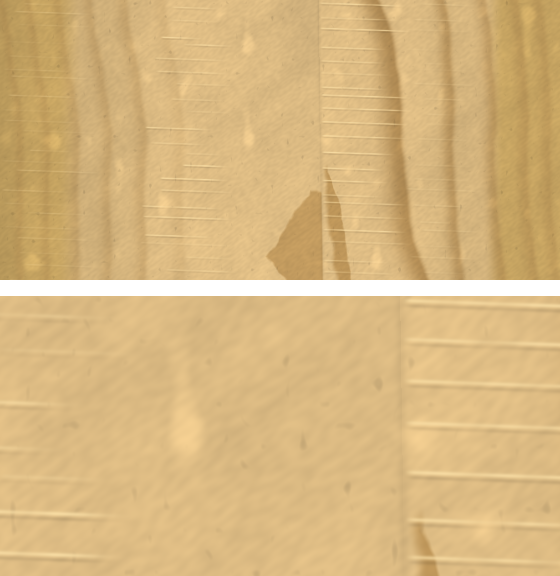
Top, the full canvas; bottom, a detail of the centre.
Reproduce this texture procedurally as a Shadertoy shader.

```glsl
#define PALE vec3(0.875, 0.742, 0.520)
#define GREYED vec3(0.805, 0.682, 0.470)
#define OLIVE vec3(0.770, 0.635, 0.365)
#define RING_BROWN vec3(0.655, 0.505, 0.290)
#define PATCH_BROWN vec3(0.735, 0.575, 0.335)
#define SCRATCH_LIGHT vec3(0.980, 0.875, 0.650)
#define SCRATCH_ROWS 21.0
#define SCRATCH_SLOPE 0.035
#define GRAIN 0.050
#define MOTTLE 0.060

float hash(vec2 p) {
    return fract(sin(dot(p, vec2(127.1, 311.7))) * 43758.5);
}

vec2 gradientAt(vec2 cell) {
    float angle = 6.2832 * hash(cell);
    return vec2(cos(angle), sin(angle));
}

float noise(vec2 p) {
    vec2 i = floor(p), f = p - i;
    vec2 u = f * f * f * (f * (f * 6.0 - 15.0) + 10.0);
    vec2 e = vec2(1, 0);
    float a = dot(gradientAt(i), f);
    float b = dot(gradientAt(i + e.xy), f - e.xy);
    float c = dot(gradientAt(i + e.yx), f - e.yx);
    float d = dot(gradientAt(i + e.xx), f - e.xx);
    return mix(mix(a, b, u.x), mix(c, d, u.x), u.y);
}

float fbm(vec2 p) {
    float sum = 0.0, amp = 0.6;
    for (int k = 0; k < 4; k++) {
        sum += amp * noise(p);
        p = mat2(1.6, 1.2, -1.2, 1.6) * p + 7.3;
        amp *= 0.5;
    }
    return sum;
}

// Ring with separate softness on its left and right flank
float ring(float d, float left, float right) {
    float w = d < 0.0 ? left : right;
    return exp(-d * d / (w * w));
}

float rings(vec2 p) {
    float wobble = 0.012 * noise(p * vec2(2.0, 5.0)) + 0.004 * noise(p * 18.0);
    float t = 0.5 - p.y;
    float bend = 0.3 * t + 4.0 * t * t * t;
    float leftBend = -0.07 * smoothstep(0.5, 1.1, p.y);
    float sum = 0.0;
    for (int k = 0; k < 6; k++) {
        float i = float(k);
        float x = 0.07 + 0.09 * i + 0.005 * i * i + leftBend;
        float fade = k == 5 ? 0.15 : 0.30;
        sum += fade * ring(p.x - x - wobble, 0.018 + 0.003 * i, 0.013);
    }
    for (int k = 0; k < 5; k++) {
        float i = float(k);
        float x = 1.43 + 0.2 * i - 0.017 * i * i;
        float lean = k == 0 ? 0.14 : 0.05;
        float strength = 0.82 / (1.0 + 0.35 * i);
        float soft = k == 0 ? 0.060 : 0.030;
        sum += strength * ring(p.x - x - lean * bend - wobble, soft, 0.013);
    }
    return sum;
}

// Light ridge with a shadow below; x = light, y = shadow
vec2 scratches(vec2 p, float start, float end, float ragged, float seed) {
    float y = (p.y + SCRATCH_SLOPE * (p.x - 1.0)) * SCRATCH_ROWS + seed;
    float row = floor(y);
    float a = hash(vec2(row, seed)), b = hash(vec2(seed + 9.0, row));
    float d = (fract(y) - 0.2 - 0.6 * a) / SCRATCH_ROWS;
    float x0 = start + ragged * b, x1 = end + 0.12 * (a - 0.5);
    float span = smoothstep(x0, x0 + 0.015, p.x) * smoothstep(x1, x1 - 0.1, p.x);
    span *= 0.25 + 0.75 * hash(vec2(row, seed + 3.0));
    span *= clamp(0.8 + noise(vec2(p.x * 14.0, row)), 0.0, 1.0);
    float w = max(0.0026, 0.7 / iResolution.y);
    return span * exp(-vec2(d * d, (d + 0.006) * (d + 0.006)) / (w * w));
}

void mainImage(out vec4 fragColor, in vec2 fragCoord) {
    vec2 p = fragCoord / iResolution.y;
    p.x += 1.0 - 0.5 * iResolution.x / iResolution.y;
    float seam = 1.153 - 0.015 * p.y;
    float edge = max(0.004, 1.0 / iResolution.y);

    // Broad tone across the board
    float greyed = smoothstep(0.65, 0.32, p.x) + 0.65 * smoothstep(1.42, 1.62, p.x);
    float olive = smoothstep(0.30, 0.20, p.x) + smoothstep(1.73, 1.80, p.x);
    vec3 col = mix(PALE, GREYED, min(greyed, 1.0) * 0.85);
    col = mix(col, OLIVE, olive * 0.85);
    col *= 1.0 - 0.07 * smoothstep(0.15, 0.0, p.x);
    float shade = smoothstep(seam - 0.35, seam, p.x) * step(p.x, seam);
    col *= 1.0 - 0.06 * shade * smoothstep(0.2, 1.0, p.y);

    // Growth rings
    col = mix(col, RING_BROWN, min(rings(p), 0.85));

    // Brown patches on both sides of the seam
    vec2 q = p + 0.022 * vec2(fbm(p * 12.0), fbm(p * 12.0 + 31.0));
    float flank = 0.95 + max(0.67 * (q.y - 0.083), 0.85 * (0.083 - q.y));
    float wedge = smoothstep(-edge, 2.0 * edge, min(q.x - flank, 0.318 - q.y));
    wedge *= smoothstep(edge, -edge, p.x - seam);
    float drop = 0.42 - p.y;
    float halfWidth = 0.024 * smoothstep(-0.02, 0.16, drop);
    float off = q.x - 1.167 - 0.15 * drop;
    float sliver = smoothstep(-halfWidth - 0.012, -halfWidth + 0.012, off);
    sliver *= smoothstep(halfWidth + edge, halfWidth - edge, off);
    sliver *= smoothstep(0.0, 0.03, drop) * step(seam, p.x);
    col = mix(col, PATCH_BROWN, max(0.8 * wedge, 0.9 * sliver));
    col *= 1.0 - 0.05 * exp(-pow((p.x - seam) / 0.006, 2.0));

    // Mottling, diagonal streaks, fine grain and pits
    vec2 diagonal = vec2(0.8 * p.x + 0.6 * p.y, 0.8 * p.y - 0.6 * p.x);
    float tone = MOTTLE * fbm(p * vec2(7.0, 4.0));
    tone += 0.06 * fbm(diagonal * vec2(2.5, 14.0));
    tone += GRAIN * noise(diagonal * vec2(45.0, 100.0));
    tone -= 0.10 * smoothstep(0.38, 0.65, noise(p * vec2(55.0, 40.0)));
    tone += 0.10 * smoothstep(0.32, 0.60, noise(p * vec2(13.0, 9.0) + 5.0));
    col *= 1.0 + tone;

    // Saw scratches
    vec2 s = scratches(p, 0.48, 0.80, 0.24, 1.3);
    s += scratches(p, seam, 1.44, 0.0, 4.7);
    s += 0.30 * scratches(p, 0.0, 0.32, 0.10, 8.2);
    s += 0.30 * scratches(p, 1.44, 1.68, 0.08, 12.6);
    col *= 1.0 - 0.10 * s.y;
    col = mix(col, SCRATCH_LIGHT, min(0.85 * s.x, 1.0));

    fragColor = vec4(col, 1.0);
}
```
